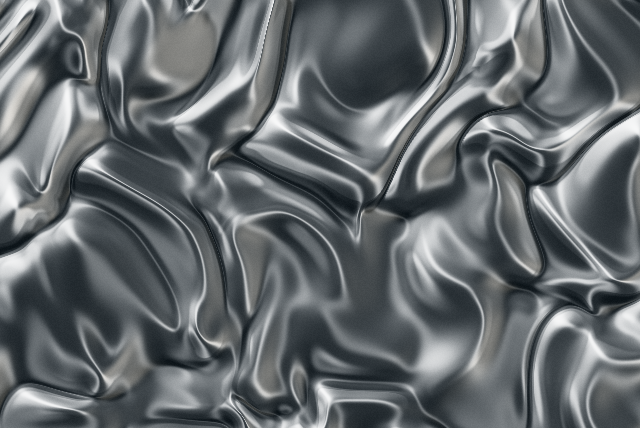
This texture is drawn by a Shadertoy shader. Its source:

```glsl
// Crumpled sheet of polished steel: a domain-warped height field with sharp
// creases and rounded crests, shaded by its normal with soft studio lights,
// reflected bands and a curvature term that picks out the fold lines.

vec2 hash22(vec2 p) {
    vec3 a = fract(vec3(p.xyx) * vec3(0.1031, 0.1030, 0.0973));
    a += dot(a, a.yzx + 33.33);
    return fract((a.xx + a.yz) * a.zy);
}

// Gradient noise, roughly -1 to 1
float noise(vec2 p) {
    vec2 i = floor(p), f = p - i;
    vec2 u = f * f * f * (f * (f * 6.0 - 15.0) + 10.0);
    vec2 o = vec2(0.0, 1.0);
    float a = dot(hash22(i) * 2.0 - 1.0, f);
    float b = dot(hash22(i + o.yx) * 2.0 - 1.0, f - o.yx);
    float c = dot(hash22(i + o) * 2.0 - 1.0, f - o);
    float d = dot(hash22(i + 1.0) * 2.0 - 1.0, f - 1.0);
    return 1.6 * mix(mix(a, b, u.x), mix(c, d, u.x), u.y);
}

// Bends the plane so that the folds curl and pinch
vec2 warp(vec2 p) {
    vec2 q = vec2(p.x * 3.7 + p.y * 0.5, p.y * 3.0 - p.x * 0.4) + 20.0;
    q += 0.75 * vec2(noise(q * 0.8 + 3.1), noise(q * 0.8 + 47.7));
    q += 0.28 * vec2(noise(q * 1.5 + 71.3), noise(q * 1.5 + 15.9));
    return q;
}

float foldHeight(vec2 p) {
    vec2 q = warp(p);
    float valley = noise(q);
    float crest = noise(q * 0.85 + 31.4);
    float h = sqrt(valley * valley + 0.005) - 0.75 * sqrt(crest * crest + 0.014);
    return 0.2 * (h + 0.22 * noise(q * 1.7 + 60.2));
}

void mainImage(out vec4 fragColor, in vec2 fragCoord) {
    vec2 p = fragCoord / iResolution.y;

    // Normal and curvature by central differences
    vec2 e = vec2(0.004, 0.0);
    float mid = foldHeight(p);
    float left = foldHeight(p - e), right = foldHeight(p + e);
    float down = foldHeight(p - e.yx), up = foldHeight(p + e.yx);
    vec3 n = normalize(vec3(left - right, down - up, 2.0 * e.x));
    float curvature = (left + right + down + up - 4.0 * mid) / (e.x * e.x);
    float crease = smoothstep(20.0, 110.0, curvature);
    float crest = smoothstep(10.0, 45.0, -curvature);

    // Key light from upper left, warmer fill from the right
    vec2 q = warp(p);
    float cloud = noise(q * 1.9 + 8.0);
    float key = pow(max(dot(n, normalize(vec3(-0.5, 0.65, 0.55))), 0.0), 5.0);
    float fill = pow(max(dot(n, normalize(vec3(0.75, -0.25, 0.6))), 0.0), 9.0);

    // Reflected bands, broken up by soft clouds
    float bands = 0.5 + 0.5 * sin(6.5 * n.x + 5.0 * n.y + 1.8 * cloud + 0.6);
    bands = bands * bands * bands;

    float light = 0.12 + 0.07 * (1.0 + n.y) + 0.05 * cloud;
    light += 0.62 * key * (0.85 + 0.35 * cloud) + 0.32 * fill;
    light += 0.27 * bands + 0.2 * crest * (0.3 + key + bands);
    light *= 1.0 - 0.5 * crease;

    // Fine satin grain
    light += 0.025 * (hash22(floor(p * 512.0)).x - 0.5);

    // Soft shoulder, then cool steel tint with a hint of warmth in the fill
    light = max(light, 0.07);
    light = light < 0.7 ? light : 0.7 + 0.28 * (1.0 - exp((0.7 - light) / 0.28));
    vec3 steel = light + vec3(-0.027, 0.003, 0.023) * (1.0 - light * light);
    steel += vec3(0.03, 0.008, -0.02) * fill;
    fragColor = vec4(clamp(steel, 0.0, 1.0), 1.0);
}
```
